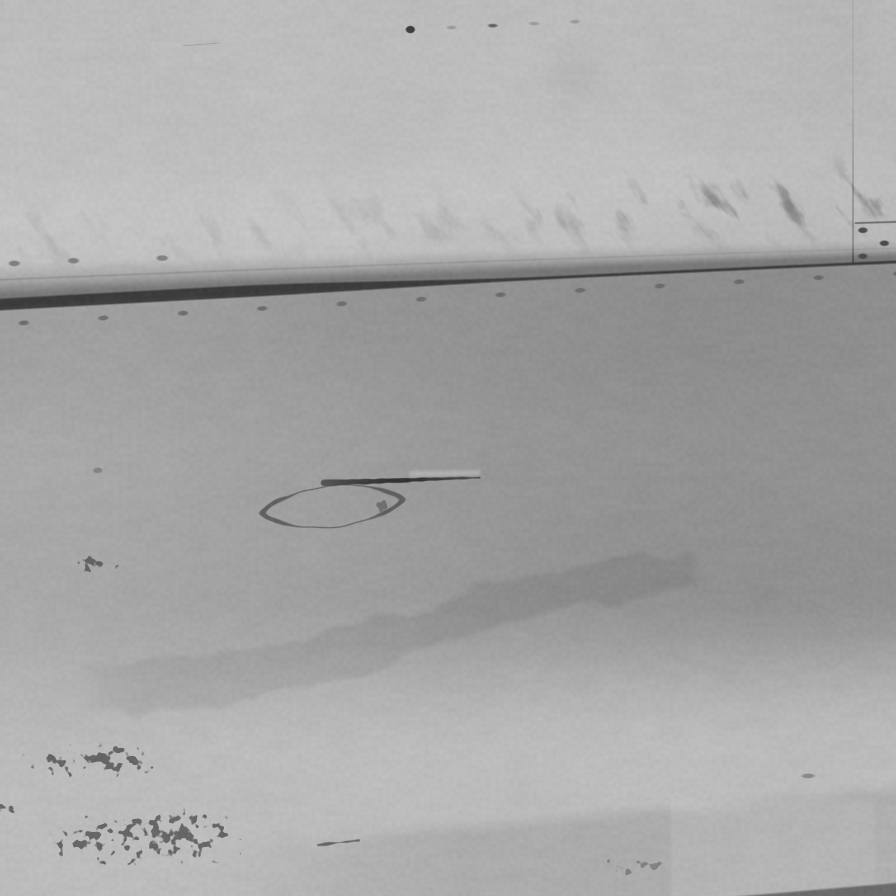
Reproduce this texture procedurally as a WebGL 1 fragment shader.

```glsl
precision highp float;
uniform vec2 u_resolution;

#define UPPER_TONE 0.735
#define LOWER_LEFT 0.66
#define LOWER_RIGHT 0.565
#define ROLL_TONE 0.735
#define SEAM_DARK 0.21
#define RIVET_STEP 0.0887
#define GRAIN 0.022
#define STAIN 0.04
#define PIT_SCALE 95.0

vec2 gradient(vec2 cell) {
  float a = 6.2832 * fract(sin(dot(cell, vec2(127.1, 311.7))) * 4375.85);
  return vec2(cos(a), sin(a));
}

float gnoise(vec2 p) {
  vec2 i = floor(p), f = fract(p), w = f * f * (3.0 - 2.0 * f);
  float a = dot(gradient(i), f);
  float b = dot(gradient(i + vec2(1, 0)), f - vec2(1, 0));
  float c = dot(gradient(i + vec2(0, 1)), f - vec2(0, 1));
  float d = dot(gradient(i + vec2(1, 1)), f - vec2(1, 1));
  return mix(mix(a, b, w.x), mix(c, d, w.x), w.y);
}

float fbm(vec2 p) {
  float sum = 0.0, amp = 0.6;
  for (int i = 0; i < 4; i++) {
    sum += amp * gnoise(p);
    p = p * 2.03 + 7.3;
    amp *= 0.5;
  }
  return sum;
}

// Coverage of a distance, softened by at least one pixel
float fill(float d, float soft) {
  float s = max(soft, 0.8 / u_resolution.y);
  return 1.0 - smoothstep(-s, s, d);
}

float segment(vec2 p, vec2 a, vec2 b) {
  vec2 v = b - a;
  return length(p - a - v * clamp(dot(p - a, v) / dot(v, v), 0.0, 1.0));
}

float dot2(vec2 p, vec2 c, vec2 r) {
  return fill((length((p - c) / r) - 1.0) * r.y, 0.001);
}

// Worn specks gathered inside a soft ellipse
float pits(vec2 p, vec2 c, vec2 r, float level) {
  float mask = 1.0 - smoothstep(0.3, 1.15, length((p - c) / r));
  float n = gnoise(p * PIT_SCALE) + 0.5 * gnoise(p * PIT_SCALE * 2.1) + 0.5 * gnoise(p * 28.0);
  return smoothstep(level, level + 0.22, n + 0.55 * mask - 0.35) * smoothstep(0.0, 0.2, mask);
}

float upperPanel(vec2 p, float d) {
  float tone = UPPER_TONE + 0.035 * exp(-pow((d - 0.09) / 0.06, 2.0)) * (1.0 - 0.5 * p.x);
  tone += 0.03 * fbm(p * 5.0) - 0.02 * smoothstep(0.6, 1.0, p.x);
  // Slanted smears above the seam
  float smear = fbm(vec2(p.x * 34.0 + p.y * 24.0, p.y * 14.0 - p.x * 8.0));
  float zone = exp(-pow((d - 0.07) / 0.035, 2.0)) * (0.35 + smoothstep(0.5, 0.85, p.x));
  tone -= 0.16 * zone * smoothstep(0.02, 0.4, smear);
  tone -= 0.03 * exp(-dot((p - vec2(0.64, 0.915)) * 28.0, (p - vec2(0.64, 0.915)) * 28.0));
  // Rolled edge
  float edge = mix(0.042, 0.022, p.x);
  tone = mix(tone, 0.63, 1.0 - smoothstep(edge * 0.5, edge * 1.25, d));
  tone = mix(tone, 0.47, 1.0 - smoothstep(edge * 0.25, edge * 0.7, d));
  tone -= 0.1 * fill(abs(d - edge * 0.72) - 0.0008, 0.0015) * (1.0 - 0.6 * p.x);
  // Joint, bracket and rivets at the right
  tone -= fill(abs(p.x - 0.952) - 0.0008, 0.001) * mix(0.22, 0.05, smoothstep(0.75, 0.92, p.y));
  tone -= 0.3 * fill(segment(p, vec2(0.955, 0.751), vec2(1.02, 0.753)) - 0.001, 0.001);
  for (int i = 0; i < 3; i++) {
    float k = float(i);
    vec2 c = vec2(0.963 + 0.024 * mod(k, 2.0), 0.714 + 0.0145 * k);
    tone = mix(tone, 0.3, dot2(p, c, vec2(0.005, 0.003)));
    tone = mix(tone, 0.5, dot2(p, vec2(0.016 + 0.066 * k + 0.033 * max(k - 1.0, 0.0), 0.706 + 0.003 * k), vec2(0.006, 0.003)));
  }
  // Row of fading fasteners at the top
  for (int i = 0; i < 5; i++) {
    float k = float(i);
    float weight = i == 0 ? 0.5 : (i == 2 ? 0.35 : 0.13);
    tone -= weight * dot2(p, vec2(0.458 + 0.046 * k, 0.967 + 0.0022 * k), vec2(0.005, i == 0 ? 0.004 : 0.002));
  }
  return tone - 0.12 * fill(segment(p, vec2(0.205, 0.949), vec2(0.245, 0.952)) - 0.0004, 0.001);
}

float lowerPanel(vec2 p, float d) {
  float tone = mix(LOWER_LEFT, LOWER_RIGHT, smoothstep(-0.05, 0.85, p.x));
  tone -= 0.035 * smoothstep(-0.2, 0.0, d) * (1.0 - 0.7 * p.x);
  float roll = 1.0 - smoothstep(0.13 + 0.04 * p.x, 0.35, p.y);
  tone = mix(tone, ROLL_TONE, roll) + 0.02 * fbm(p * vec2(4.0, 9.0));
  // Broad stain
  float mid = 0.235 + 0.13 * smoothstep(0.15, 0.8, p.x);
  float rough = 0.022 * fbm(p * 14.0);
  float stain = fill(abs(p.y - mid) - 0.031 + 0.012 * p.x + rough, 0.005);
  tone -= STAIN * stain * smoothstep(0.07, 0.16, p.x) * (1.0 - smoothstep(0.765, 0.785, p.x));
  // Bottom band, panels and rim
  float band = p.y - 0.03 - 0.09 * p.x + 0.004 * gnoise(p * 12.0);
  tone -= 0.06 * fill(band, 0.012) * smoothstep(0.2, 0.55, p.x);
  float panel = smoothstep(0.746, 0.752, p.x) * fill(p.y - 0.105, 0.006);
  tone += panel * (0.03 - 0.02 * smoothstep(0.972, 0.98, p.x));
  tone = mix(tone, 0.42, fill(p.y - 0.085 * (p.x - 0.83), 0.002));
  // Rivets following the seam
  float k = floor(p.x / RIVET_STEP);
  vec2 q = vec2(p.x - (k + 0.3) * RIVET_STEP, d + 0.0195 - 0.007 * p.x);
  return mix(tone, 0.39, 0.8 * dot2(q, vec2(0.0), vec2(0.0055, 0.0026)));
}

float marks(vec2 p, float tone) {
  // Pointed loop
  vec2 q = p - vec2(0.371, 0.435);
  q.y -= 0.09 * q.x + 0.002 * gnoise(p * 45.0);
  vec2 e = abs(q) / vec2(0.078, 0.0235);
  float ring = abs(pow(pow(e.x, 1.6) + pow(e.y, 1.6), 0.625) - 1.0) * mix(0.023, 0.05, smoothstep(0.7, 1.0, e.x));
  float width = 0.0006 + 0.0018 * smoothstep(0.45, 0.95, e.x);
  tone = mix(tone, 0.33, 0.85 * fill(ring - width, 0.001));
  tone = mix(tone, 0.4, 0.8 * pits(p, vec2(0.422, 0.431), vec2(0.025, 0.022), 0.3));
  // Gouge with a bright lip
  float along = clamp((p.x - 0.362) / 0.173, 0.0, 1.0);
  float gouge = segment(p, vec2(0.362, 0.461), vec2(0.535, 0.467));
  tone += 0.09 * fill(segment(p, vec2(0.46, 0.471), vec2(0.533, 0.4725)) - 0.003, 0.003);
  tone = mix(tone, mix(0.34, 0.2, sin(along * 3.14)), fill(gouge - 0.0035 * (1.0 - 0.7 * along) - 0.001 * gnoise(p * 90.0), 0.001));
  // Worn patches
  float worn = pits(p, vec2(0.165, 0.064), vec2(0.125, 0.034), 0.16);
  worn = max(worn, pits(p, vec2(0.11, 0.149), vec2(0.09, 0.021), 0.22));
  worn = max(worn, pits(p, vec2(0.105, 0.371), vec2(0.028, 0.011), 0.05));
  worn = max(worn, pits(p, vec2(0.005, 0.096), vec2(0.02, 0.01), 0.08));
  worn = max(worn, 0.6 * pits(p, vec2(0.71, 0.032), vec2(0.05, 0.012), 0.2));
  worn = max(worn, fill(segment(p, vec2(0.355, 0.057), vec2(0.4, 0.062)) - 0.0012 - 0.002 * gnoise(p * 70.0), 0.001));
  worn = max(worn, 0.6 * dot2(p, vec2(0.902, 0.134), vec2(0.007, 0.0025)));
  worn = max(worn, 0.5 * dot2(p, vec2(0.109, 0.475), vec2(0.005, 0.003)));
  return mix(tone, 0.34, 0.85 * worn);
}

void main() {
  vec2 p = gl_FragCoord.xy / u_resolution;
  float seam = 0.6575 + 0.0495 * p.x + 0.006 * p.x * (1.0 - p.x);
  float d = p.y - seam;
  float tone = mix(lowerPanel(p, d), upperPanel(p, d), 1.0 - fill(d, 0.001));
  // Dark gap, tapering to the right
  float gap = mix(0.0065, 0.0016, smoothstep(0.25, 0.62, p.x));
  tone = mix(tone, SEAM_DARK, 0.9 * fill(abs(d - gap * 0.4) - gap, 0.0015));
  tone = marks(p, tone);
  tone += GRAIN * (gnoise(p * 190.0) + fbm(p * vec2(30.0, 70.0)));
  gl_FragColor = vec4(vec3(tone), 1.0);
}
```
